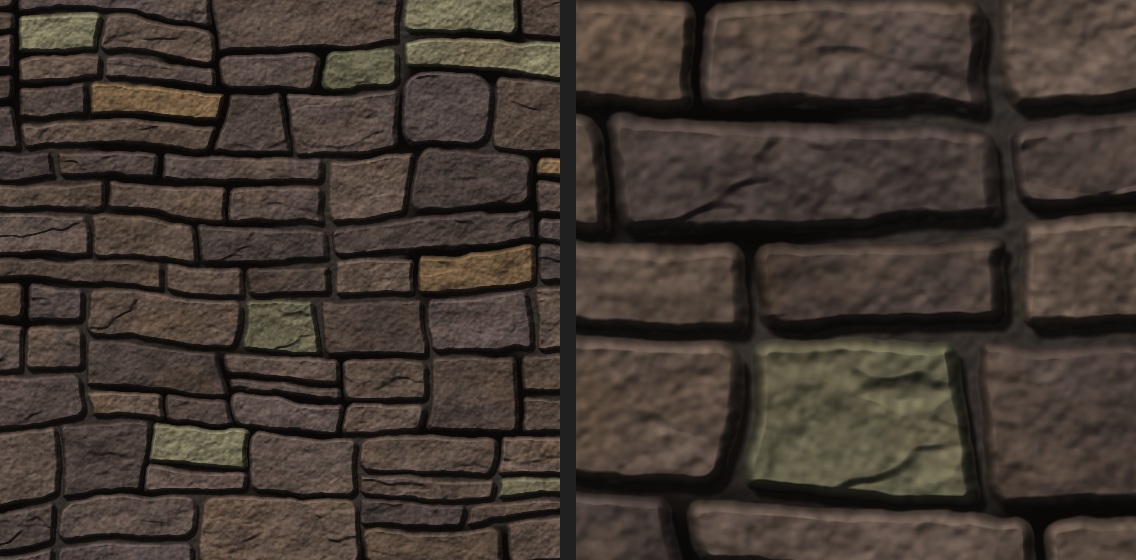
Left: the whole. Right: its middle third, enlarged.
Give the GLSL for this texture, as a three.js fragment shader.

```glsl
// Dry-laid stone wall: tall jittered courses are cut into blocks, and each block
// is split again and again, flat or upright, into ledge stones of mixed size.
// A height field of worn edges, shelves and grain is lit from the upper left.

varying vec2 vUv;

// Layout, in canvas units
const float COURSES = 3.6;
const float BLOCKS = 2.1;
const float JITTER = 0.5;
const vec2 THICKNESS = vec2(0.076, 0.185);
const vec2 LENGTH = vec2(0.20, 0.43);
const float UPRIGHT_CHANCE = 0.38;
const float GAP = 0.0036;
const float MIN_ROUND = 0.012;
const float SAG = 0.040;
const float RAGGED = 0.011;

// Relief and light
const float BEVEL = 0.0042;
const float BEVEL_WIDTH = 0.0075;
const float ROUGHNESS = 0.013;
const float SHELF = 0.0050;
const float GRAIN = 0.0017;
const float STEP = 0.0012;
const vec3 LIGHT = vec3(-0.35, 0.70, 0.75);
const vec2 SHADOW_REACH = vec2(-0.005, 0.007);

// Colours
const vec3 PLUM = vec3(0.295, 0.255, 0.245);
const vec3 UMBER = vec3(0.325, 0.272, 0.235);
const vec3 OLIVE = vec3(0.400, 0.385, 0.300);
const vec3 TAN = vec3(0.430, 0.345, 0.250);
const vec3 RUST = vec3(0.385, 0.305, 0.230);
const vec3 MORTAR = vec3(0.190, 0.170, 0.155);
const vec3 VOID = vec3(0.040, 0.032, 0.026);

float hash(vec2 p) {
  vec3 q = fract(p.xyx * vec3(0.1031, 0.1030, 0.0973));
  q += dot(q, q.yzx + 33.33);
  return fract((q.x + q.y) * q.z);
}

float noise(vec2 p) {
  vec2 i = floor(p), f = fract(p);
  f = f * f * (3.0 - 2.0 * f);
  return mix(mix(hash(i), hash(i + vec2(1, 0)), f.x),
             mix(hash(i + vec2(0, 1)), hash(i + 1.0), f.x), f.y);
}

float fbm(vec2 p) {
  float sum = 0.0, gain = 0.5;
  for (int i = 0; i < 4; i++) {
    sum += gain * noise(p);
    p = mat2(1.6, 1.2, -1.2, 1.6) * p + 13.7;
    gain *= 0.5;
  }
  return sum;
}

float boundary(float i, float seed) { return i + JITTER * (hash(vec2(i, seed)) - 0.5); }

// Index, start and end of the jittered interval holding t
vec3 span(float t, float seed) {
  float i = floor(t);
  if (t < boundary(i, seed)) i -= 1.0;
  else if (t >= boundary(i + 1.0, seed)) i += 1.0;
  return vec3(i, boundary(i, seed), boundary(i + 1.0, seed));
}

// x: distance inward from the stone's edge, negative in joints; y: stone id
vec2 stoneAt(vec2 p) {
  vec2 q = p + SAG * (vec2(noise(p * 6.0 + 3.0), noise(p * vec2(5.0, 4.0) + 40.0)) - 0.5)
             + RAGGED * (vec2(fbm(p * 26.0), fbm(p * 26.0 + 50.0)) - 0.47);
  vec3 course = span(q.y * COURSES + 0.3, 3.0);
  float shift = 5.0 * hash(vec2(course.x, 8.0));
  vec3 block = span(q.x * BLOCKS + shift, course.x + 20.0);
  vec2 lo = vec2((block.y - shift) / BLOCKS, (course.y - 0.3) / COURSES);
  vec2 hi = vec2((block.z - shift) / BLOCKS, (course.z - 0.3) / COURSES);
  vec2 low = q - lo, high = hi - q;
  float id = hash(block.xx * vec2(1, 3) + course.x * 7.0 + 0.5);

  // Split thick pieces into layers and long ones into lengths
  for (int i = 0; i < 6; i++) {
    float n = float(i);
    vec2 size = hi - lo;
    bool thick = size.y > mix(THICKNESS.x, THICKNESS.y, hash(vec2(id * 91.0, n)));
    bool wide = size.x > mix(LENGTH.x, LENGTH.y, hash(vec2(id * 67.0, n + 3.0)));
    if (!thick && !wide) break;
    bool upright = wide && size.y > 0.12 && hash(vec2(id * 41.0, n + 7.0)) < UPRIGHT_CHANCE;
    bool layered = thick && !upright;
    vec2 axis = layered ? vec2(0, 1) : vec2(1, 0);
    float cutAt = dot(axis, mix(lo, hi, mix(0.36, 0.64, hash(vec2(id * 57.0, n + 9.0)))));
    float tilt = (hash(vec2(id * 33.0, n + 5.0)) - 0.5) * (layered ? 0.09 : 0.4);
    float side = dot(axis, q) - cutAt - tilt * dot(axis.yx, q - 0.5 * (lo + hi));
    if (side < 0.0) {
      hi = mix(hi, vec2(cutAt), axis);
      high = mix(high, min(high, vec2(-side)), axis);
    } else {
      lo = mix(lo, vec2(cutAt), axis);
      low = mix(low, min(low, vec2(side)), axis);
    }
    id = hash(vec2(id * 73.0 + n, side < 0.0 ? 1.0 : 2.0));
  }

  // Worn corners, and joints that open and close
  float corner = max(MIN_ROUND, 0.30 * fract(id * 23.0) * min(hi.x - lo.x, hi.y - lo.y));
  float edge = corner - length(max(corner - min(low, high), 0.0));
  return vec2(edge - GAP * mix(0.3, 1.8, noise(p * 11.0 + 20.0)), id);
}

float heightAt(vec2 p) {
  vec2 stone = stoneAt(p);
  float body = smoothstep(-0.001, BEVEL_WIDTH, stone.x);
  vec2 q = p + stone.y * 17.0;
  float rock = ROUGHNESS * fbm(q * vec2(18, 25));
  float shelf = smoothstep(0.46, 0.52, fbm(q * vec2(7, 14) + 31.0));
  rock += SHELF * shelf * fract(stone.y * 7.0);
  return body * (BEVEL + rock) + GRAIN * (noise(p * 130.0) + 0.4 * noise(p * 230.0));
}

vec3 stoneColor(vec2 p, float id) {
  float kind = fract(id * 37.0);
  vec3 color = mix(PLUM, UMBER, fract(id * 11.0));
  if (kind > 0.93) color = OLIVE;
  else if (kind > 0.89) color = TAN;
  float stain = smoothstep(0.42, 0.70, fbm(p * vec2(9, 13) + id * 29.0));
  color = mix(color, RUST, 0.5 * stain * fract(id * 5.0));
  color *= mix(0.86, 1.12, fract(id * 19.0));
  return color * (0.72 + 0.34 * fbm(p * 34.0 + id * 9.0) + 0.22 * noise(p * 190.0));
}

void main() {
  vec2 p = vUv, dx = vec2(STEP, 0), dy = vec2(0, STEP);
  vec2 stone = stoneAt(p);
  vec2 slope = (vec2(heightAt(p + dx), heightAt(p + dy)) - heightAt(p)) / STEP;
  vec3 normal = normalize(vec3(-slope, 1.0));
  float light = 0.30 + 1.05 * max(dot(normal, normalize(LIGHT)), 0.0);

  // Stone faces darken only close to their joints
  float contact = mix(0.55, 1.0, smoothstep(0.0, 0.006, stone.x));
  vec3 face = stoneColor(p, stone.y) * light * contact;

  // Joints show mortar where the stone above casts no shadow
  float shadow = smoothstep(-0.001, 0.003, stoneAt(p + SHADOW_REACH).x);
  float filled = smoothstep(0.35, 0.65, noise(p * 9.0 + 60.0)) * (1.0 - 0.85 * shadow);
  vec3 joint = mix(VOID, MORTAR * light, filled);

  float solid = smoothstep(-0.0012, 0.0012, stone.x);
  gl_FragColor = vec4(mix(joint, face, solid), 1.0);
}
```
